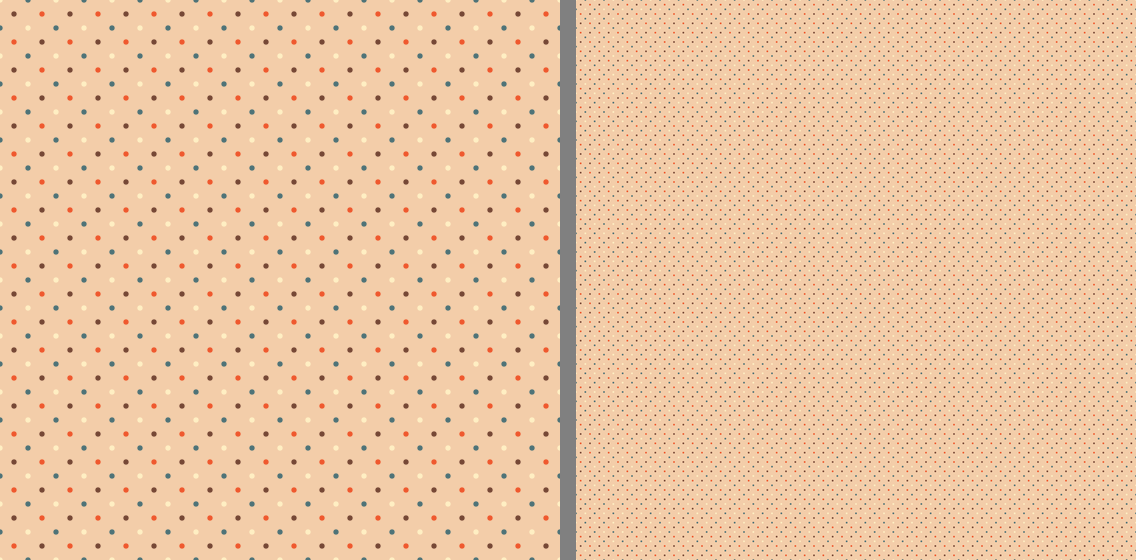
Left: one tile. Right: repeated 3 by 3.
A WebGL 1 fragment shader for this pattern:

```glsl
precision highp float;
// Small polka dots in four colours on a peach ground.
// Two square lattices, one shifted by half a cell, each alternate
// two dot colours like a checkerboard; even counts make it tile.

uniform vec2 u_resolution;

const float CELLS = 20.0;        // lattice cells across and down
const float DOT_RADIUS = 0.094;  // in cells

const vec3 PEACH  = vec3(0.953, 0.804, 0.663);
const vec3 CREAM  = vec3(1.0, 0.937, 0.765);
const vec3 TEAL   = vec3(0.306, 0.451, 0.471);
const vec3 ORANGE = vec3(0.937, 0.345, 0.180);
const vec3 BROWN  = vec3(0.463, 0.282, 0.212);

// Coverage of a disc centred on the origin, softened over one pixel.
float disc(vec2 p, float radius, float pixel) {
    return clamp(0.5 + (radius - length(p)) / pixel, 0.0, 1.0);
}

// Paints dots at whole-number points, colours alternating by parity.
vec3 dotLattice(vec3 ground, vec2 p, vec3 evenColor, vec3 oddColor, float pixel) {
    vec2 node = floor(p + 0.5);
    float parity = mod(node.x + node.y, 2.0);
    vec3 dotColor = mix(evenColor, oddColor, step(0.5, parity));
    return mix(ground, dotColor, disc(p - node, DOT_RADIUS, pixel));
}

void main() {
    vec2 p = gl_FragCoord.xy / u_resolution * CELLS;
    float pixel = CELLS / min(u_resolution.x, u_resolution.y);

    // Cell corners, then cell centres
    vec3 color = dotLattice(PEACH, p, CREAM, TEAL, pixel);
    color = dotLattice(color, p - 0.5, ORANGE, BROWN, pixel);

    gl_FragColor = vec4(color, 1.0);
}
```
